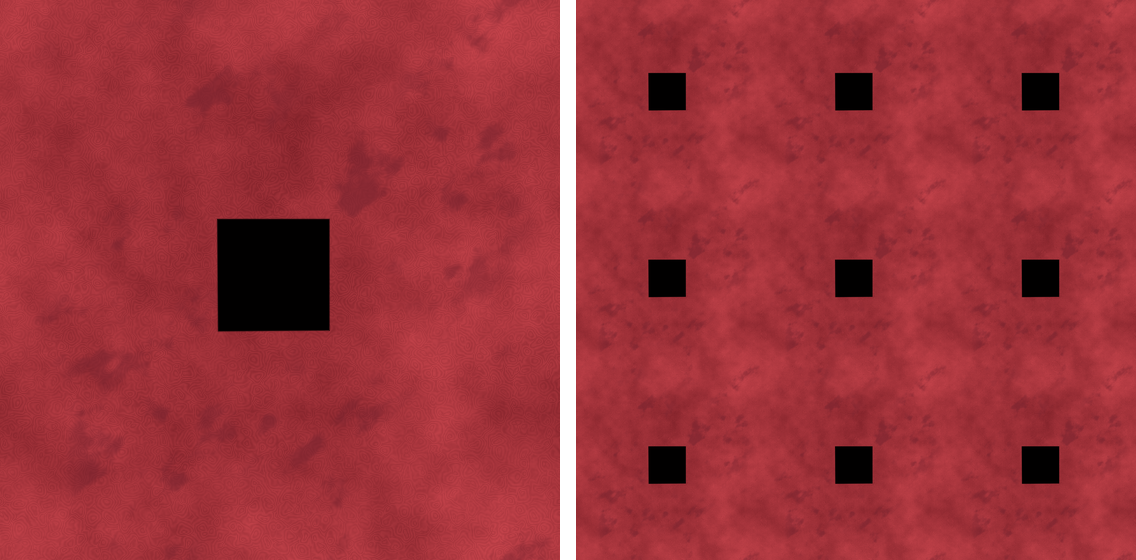
Left: one tile. Right: repeated 3 by 3.
Reproduce this texture procedurally as a Shadertoy shader.

```glsl
// Mottled red leather with a fine whorled grain and a black square near the middle.

const float TAU = 6.2831853;
const vec3 LEATHER_MID = vec3(0.645, 0.201, 0.231);
const vec3 TONE_RANGE = vec3(0.16, 0.08, 0.08);
const vec3 STAIN = vec3(0.47, 0.135, 0.18);
const vec3 BLACK = vec3(0.004, 0.0, 0.0);

float hash(vec2 p) {
    return fract(sin(dot(p, vec2(127.1, 311.7))) * 43758.5453);
}

// Value noise that wraps after a whole number of cells
float wrapNoise(vec2 p, vec2 period, float seed) {
    vec2 cell = floor(p);
    vec2 f = fract(p);
    vec2 u = f * f * (3.0 - 2.0 * f);
    vec2 lo = mod(cell, period) + seed;
    vec2 hi = mod(cell + 1.0, period) + seed;
    return mix(mix(hash(lo), hash(vec2(hi.x, lo.y)), u.x),
               mix(hash(vec2(lo.x, hi.y)), hash(hi), u.x), u.y);
}

// Sum of wrapping octaves, centred on zero
float wrapFbm(vec2 p, vec2 period, float seed, int octaves) {
    float sum = 0.0;
    float amplitude = 1.0;
    for (int i = 0; i < octaves; i++) {
        sum += amplitude * (wrapNoise(p, period, seed + float(i) * 19.0) - 0.5);
        p *= 2.0;
        period *= 2.0;
        amplitude *= 0.55;
    }
    return sum;
}

// Rings around the nearest scattered centre form short curved ridges
float whorlGrain(vec2 p, float cells, float rings) {
    vec2 g = p * cells;
    vec2 bend = vec2(wrapNoise(g * 2.0, vec2(cells * 2.0), 3.0),
                     wrapNoise(g * 2.0, vec2(cells * 2.0), 71.0)) - 0.5;
    g += 0.45 * bend;
    vec2 cell = floor(g);
    float nearest = 9.0;
    for (int y = -1; y <= 1; y++) {
        for (int x = -1; x <= 1; x++) {
            vec2 id = cell + vec2(x, y);
            vec2 key = mod(id, cells);
            vec2 centre = id + vec2(hash(key + 5.3), hash(key + 47.9));
            nearest = min(nearest, length(g - centre));
        }
    }
    return sin(TAU * rings * nearest);
}

// Slightly uneven square: negative inside
float unevenSquare(vec2 q, float halfSize, float slant) {
    float sides = max(q.x - halfSize, -halfSize - slant * q.y - q.x);
    float ends = max(q.y - halfSize, -halfSize + slant * q.x - q.y);
    return max(sides, ends);
}

float segmentDistance(vec2 p, vec2 a, vec2 b) {
    vec2 ab = b - a;
    float t = clamp(dot(p - a, ab) / dot(ab, ab), 0.0, 1.0);
    return length(p - a - ab * t);
}

void mainImage(out vec4 fragColor, in vec2 fragCoord) {
    vec2 p = fragCoord / iResolution.xy;
    float pixel = 1.0 / min(iResolution.x, iResolution.y);

    // Broad glow towards the borders, then cloudy mottling
    float tone = 0.15 * cos(TAU * (p.x - 0.92)) + 0.08 * cos(TAU * (p.y - 0.93));
    tone += 0.65 * wrapFbm(p * 4.0, vec2(4.0), 11.0, 3);
    tone += 0.42 * wrapFbm(p * 19.0, vec2(19.0), 83.0, 4);

    // Fine ridges and pores
    float ridgeDepth = 0.09 + 0.08 * wrapNoise(p * 24.0, vec2(24.0), 29.0);
    tone += ridgeDepth * whorlGrain(p, 38.0, 5.0);
    tone += 0.18 * (wrapNoise(p * 320.0, vec2(320.0), 7.0) - 0.5);

    // Faint crease in the upper left
    float crease = segmentDistance(p, vec2(0.03, 0.75), vec2(0.26, 0.94));
    tone += 0.09 * (1.0 - smoothstep(0.0, 0.004, crease));

    // Diagonal dark smudges gathered in patches
    vec2 smudgePeriod = vec2(17.0, 11.0);
    vec2 diagonal = vec2(p.x - p.y, p.x + p.y) * smudgePeriod;
    float smudge = smoothstep(0.05, 0.6, wrapFbm(diagonal, smudgePeriod, 41.0, 4));
    float patches = smoothstep(-0.2, 0.25, wrapFbm(p * 5.0, vec2(5.0), 59.0, 2));

    vec3 color = LEATHER_MID + tone * TONE_RANGE;
    color = mix(color, STAIN, 0.6 * smudge * patches);

    // Black square
    float square = unevenSquare(p - vec2(0.4885, 0.509), 0.1, 0.008);
    color = mix(BLACK, color, smoothstep(-pixel, pixel, square));

    fragColor = vec4(clamp(color, 0.0, 1.0), 1.0);
}
```
